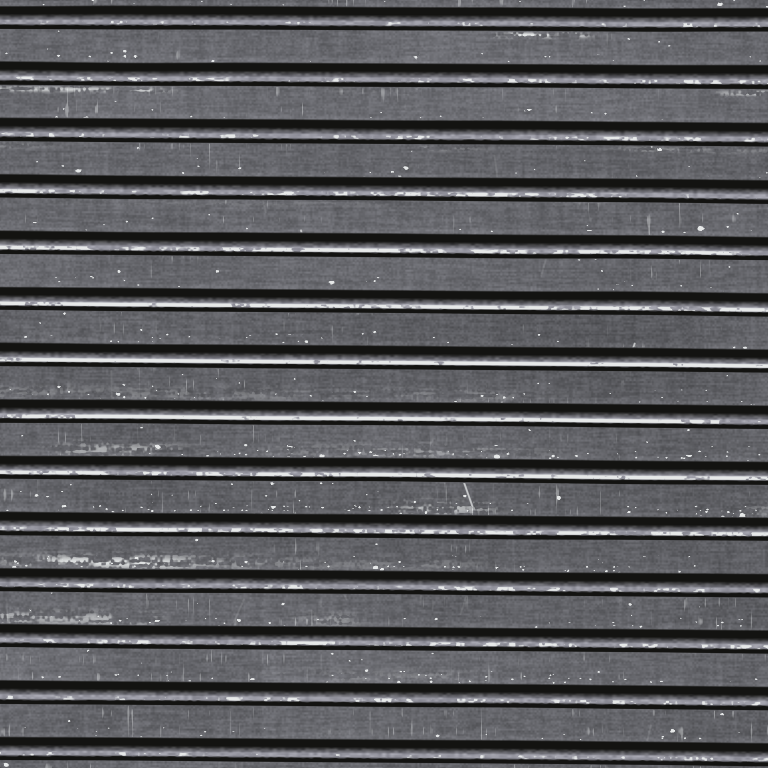
Reproduce this texture procedurally as a WebGL 1 fragment shader.

```glsl
precision highp float;

// A worn roller shutter: nearly level slats, each a flat painted panel, a deep
// shadow, a rounded lit ridge and a thin groove. The profile is blended from
// smooth steps; noise and hashed cells add grain, chipped paint and scratches.

uniform vec2 u_resolution;

const float SLATS = 13.66;
const float SLAT_OFFSET = 6.5;
const vec3 SHADOW = vec3(0.075, 0.075, 0.068);
const vec3 RIDGE_DARK = vec3(0.23, 0.23, 0.235);
const vec3 RIDGE_MID = vec3(0.44, 0.44, 0.47);
const vec3 RIDGE_LIGHT = vec3(0.60, 0.60, 0.64);
const vec3 PANEL = vec3(0.395, 0.398, 0.418);
const vec3 BARE = vec3(0.90, 0.91, 0.91);

float hash(vec2 p) {
  vec3 q = fract(vec3(p.xyx) * 0.1031);
  q += dot(q, q.yzx + 33.33);
  return fract((q.x + q.y) * q.z);
}

float noise(vec2 p) {
  vec2 i = floor(p);
  vec2 f = fract(p);
  f = f * f * (3.0 - 2.0 * f);
  return mix(mix(hash(i), hash(i + vec2(1.0, 0.0)), f.x),
             mix(hash(i + vec2(0.0, 1.0)), hash(i + vec2(1.0, 1.0)), f.x), f.y);
}

// Soft-edged band from a to b.
float band(float x, float a, float b, float soft) {
  return smoothstep(a - soft, a + soft, x) * (1.0 - smoothstep(b - soft, b + soft, x));
}

float bump(float x, float center, float width) {
  float d = (x - center) / width;
  return exp(-d * d);
}

float segment(vec2 p, vec2 a, vec2 b, float halfWidth, float px) {
  vec2 ab = b - a;
  float t = clamp(dot(p - a, ab) / dot(ab, ab), 0.0, 1.0);
  return 1.0 - smoothstep(halfWidth - px * 0.5, halfWidth + px, length(p - a - ab * t));
}

// One irregular dot in some of the cells of a square grid.
float specks(vec2 p, float cells, float density, float px) {
  vec2 id = floor(p * cells);
  vec2 center = 0.3 + 0.4 * vec2(hash(id + 11.0), hash(id + 47.0));
  float radius = mix(0.08, 0.24, hash(id + 83.0));
  vec2 d = (fract(p * cells) - center) * vec2(0.75, 1.0);
  float wobble = 0.12 * (noise(p * cells * 6.0) - 0.5);
  float dotMask = 1.0 - smoothstep(radius - px * cells * 0.5, radius + px * cells * 0.5, length(d) + wobble);
  return dotMask * step(hash(id), density);
}

// Painted panel with brushed grain and slow tonal drift.
vec3 panelColor(vec2 p, float f, float row) {
  float tone = 0.05 * (noise(p * vec2(5.0, 9.0)) - 0.5) + 0.03 * (hash(vec2(row, 5.0)) - 0.5);
  tone += 0.06 * (noise(p * vec2(45.0, 420.0)) - 0.5) + 0.07 * (noise(p * 380.0) - 0.5);
  tone += 0.04 * (noise(p * vec2(160.0, 18.0)) - 0.5) + 0.035 * bump(f, 0.56, 0.05);
  tone -= 0.03 * bump(p.x, 0.9, 0.3) * bump(p.y, 0.4, 0.35);
  return PANEL + tone * vec3(1.0, 1.0, 1.06);
}

// Cross section of one slat, f running downward from 0 to 1.
vec3 slatColor(vec3 panel, float f, float aa, float grain) {
  vec3 ridge = mix(RIDGE_DARK, RIDGE_MID, smoothstep(0.76, 0.84, f));
  ridge = mix(ridge, RIDGE_LIGHT, band(f, 0.845, 0.925, 0.02)) + 0.14 * (grain - 0.5);
  vec3 color = mix(SHADOW, panel, smoothstep(0.015 - aa, 0.015 + aa, f));
  color = mix(color, SHADOW, smoothstep(0.595 - aa, 0.61 + aa, f));
  color = mix(color, ridge, smoothstep(0.73, 0.785, f));
  return mix(color, SHADOW, smoothstep(0.93 - aa, 0.945 + aa, f + 0.02 * (grain - 0.5)));
}

// White chips along the lit ridge, heaviest on the middle slats.
float ridgeChips(float x, float f, float row) {
  float wear = mix(0.3, 0.75, bump(row, -0.5, 3.0)) * (0.55 + 0.75 * noise(vec2(x * 5.0, row * 3.7)));
  float flakes = 0.6 * noise(vec2(x * 75.0, row * 9.0 + f * 9.0)) + 0.4 * noise(vec2(x * 260.0, f * 26.0 + row));
  return band(f, 0.865, 0.93, 0.015) * smoothstep(0.9 - wear, 1.08 - wear, flakes);
}

// Rubbed streaks: upper panel edge on high slats, lower edge on low slats.
float scuffs(vec2 p, float f, float row) {
  float cluster = smoothstep(0.5, 0.85, noise(vec2(p.x * 7.0, row * 5.3 + 2.0)));
  float place = bump(f, 0.09, 0.05) * bump(row, -6.0, 2.0) + bump(f, 0.48, 0.13) * bump(row, 2.5, 2.0);
  float streak = 0.55 * noise(p * vec2(38.0, 330.0)) + 0.45 * noise(p * vec2(300.0, 260.0));
  return cluster * place * smoothstep(0.44, 0.72, streak);
}

void main() {
  vec2 p = gl_FragCoord.xy / u_resolution;
  float px = 1.0 / u_resolution.y;
  float down = 1.0 - p.y;
  float tilt = p.x * mix(0.05, 0.11, smoothstep(0.0, 0.3, down));
  float v = down * SLATS - SLAT_OFFSET - tilt + 0.02 * (noise(vec2(p.x * 6.0, down * 14.0)) - 0.5);
  float row = floor(v);
  float f = fract(v);
  float aa = max(0.012, 0.6 * SLATS * px);
  vec3 color = slatColor(panelColor(p, f, row), f, aa, noise(p * vec2(190.0, 330.0)));
  float onPanel = band(f, 0.03, 0.59, aa);

  // Fine upright flecks and scattered paint loss
  float fleck = smoothstep(0.84, 0.98, noise(p * vec2(330.0, 42.0))) * smoothstep(0.5, 0.8, noise(p * vec2(13.0, 17.0)));
  float loss = 0.4 * fleck + scuffs(p, f, row);
  float density = (0.004 + 0.05 * bump(f, 0.52, 0.1)) * (0.4 + bump(row, 2.5, 2.5)) * 2.0 * noise(vec2(p.x * 9.0, row * 4.1));
  for (int i = 0; i < 3; i++) {
    float scale = 75.0 + 65.0 * float(i);
    loss = max(loss, specks(p + 0.37 * float(i), scale, density, px));
  }

  // Long thin scratches
  for (int i = 0; i < 12; i++) {
    vec2 seed = vec2(float(i) * 3.1, 19.0);
    vec2 start = vec2(hash(seed), hash(seed + 7.0));
    vec2 reach = vec2(0.03 * (hash(seed + 13.0) - 0.5), 0.02 + 0.025 * hash(seed + 23.0));
    float strength = mix(0.12, 0.75, step(0.75, hash(seed + 31.0)));
    loss = max(loss, strength * segment(p, start, start + reach, 0.0009, px));
  }
  float bare = max(clamp(loss, 0.0, 1.0) * onPanel, ridgeChips(p.x, f, row));
  gl_FragColor = vec4(mix(color, BARE, bare), 1.0);
}
```
